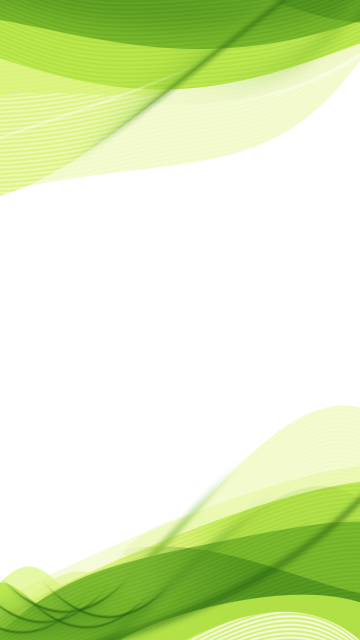
A Shadertoy shader for this background:

```glsl
// Translucent green ribbons sweeping across the top and bottom of a white page.

const vec3 WHITE  = vec3(1.0);
const vec3 PALE   = vec3(0.94, 0.98, 0.76);
const vec3 YELLOW = vec3(0.85, 0.95, 0.46);
const vec3 LIME   = vec3(0.73, 0.91, 0.29);
const vec3 GREEN  = vec3(0.46, 0.71, 0.17);
const vec3 DEEP   = vec3(0.30, 0.56, 0.12);
const vec3 SHADOW = vec3(0.10, 0.33, 0.04);
const float THREADS = 150.0;   // fine lines per canvas height
const float FOLDS = 5.0;       // small folds in the lower left corner

// Quartic through five heights at x = 0, 1/4, 1/2, 3/4 and 1.
float curve(float x, float a, float b, float c, float d, float e) {
    float t = 4.0 * x;
    float t1 = t - 1.0, t2 = t - 2.0, t3 = t - 3.0, t4 = t - 4.0;
    return a * t1 * t2 * t3 * t4 / 24.0 - b * t * t2 * t3 * t4 / 6.0
         + c * t * t1 * t3 * t4 / 4.0 - d * t * t1 * t2 * t4 / 6.0
         + e * t * t1 * t2 * t3 / 24.0;
}

// Smooth coverage of the positive side of d.
float inside(float d) {
    return clamp(0.5 + d / max(fwidth(d), 1e-5), 0.0, 1.0);
}

void fill(inout vec3 col, vec3 tint, float d, float alpha) {
    col = mix(col, tint, inside(d) * alpha);
}

// Soft line around d = 0.
float glow(float d, float width) {
    return exp(-d * d / (width * width));
}

// Fine parallel threads following a ribbon edge.
float threads(float d, float x) {
    return 0.5 + 0.5 * sin(6.2832 * THREADS * (d + 0.006 * sin(9.0 * x)));
}

void topRibbons(inout vec3 col, float x, float depth) {
    float paleEdge = curve(x, 0.297, 0.275, 0.257, 0.219, 0.094) - depth;
    float diagonal = curve(x, 0.306, 0.234, 0.128, 0.016, -0.098) - depth;
    float yellowEdge = curve(x, 0.150, 0.147, 0.146, 0.120, 0.080) - depth;
    float limeEdge = curve(x, 0.091, 0.129, 0.139, 0.115, 0.068) - depth;
    float greenEdge = curve(x, 0.031, 0.059, 0.076, 0.068, 0.033) - depth;
    float cornerEdge = curve(x, -0.2, -0.1, -0.05, 0.0, 0.035) - depth;
    float fold = curve(x, 0.150, 0.147, 0.139, 0.112, 0.0) - depth;
    float sheen = curve(x, 0.215, 0.167, 0.113, 0.050, -0.02) - depth;
    float gleam = curve(x, 0.140, 0.154, 0.163, 0.147, 0.085) - depth;

    // Pale veil with its threaded left half
    fill(col, mix(PALE, WHITE, 0.25 * threads(paleEdge, x)), paleEdge, 0.92);
    fill(col, PALE * 0.97, gleam, 0.35);
    fill(col, mix(YELLOW, PALE, 0.75 * threads(paleEdge, x)), diagonal, 0.85);
    fill(col, YELLOW, min(yellowEdge, diagonal), 0.75);

    // Lime and green bands
    fill(col, mix(LIME, GREEN, smoothstep(0.05, 0.12, limeEdge) * 0.3), limeEdge, 0.95);
    fill(col, mix(GREEN, DEEP, smoothstep(0.0, 0.06, greenEdge) * 0.6), greenEdge, 0.92);
    fill(col, DEEP, cornerEdge, 0.6);
    col -= 0.035 * inside(limeEdge) * threads(limeEdge, x);

    // Creases and highlights
    float rise = smoothstep(0.15, 0.6, x);
    col = mix(col, GREEN, 0.6 * rise * inside(diagonal) * exp(-max(diagonal, 0.0) * 35.0));
    col = mix(col, SHADOW, 0.35 * rise * glow(diagonal, 0.007));
    col = mix(col, GREEN, 0.35 * smoothstep(0.5, 1.0, x) * glow(fold, 0.02));
    col = mix(col, WHITE, 0.45 * smoothstep(0.6, 0.3, x) * glow(sheen, 0.002));
    col = mix(col, WHITE, 0.6 * smoothstep(0.5, 1.0, x) * glow(gleam, 0.003));
}

void bottomRibbons(inout vec3 col, float x, float y) {
    float veil = curve(x, -0.01, 0.043, 0.177, 0.316, 0.363) - y;
    float limeEdge = curve(x, 0.036, 0.106, 0.165, 0.215, 0.247) - y;
    float fold = curve(x, -0.1, -0.02, 0.100, 0.215, 0.220) - y;
    float greenEdge = curve(x, 0.010, 0.102, 0.141, 0.169, 0.185) - y;
    float deepEdge = curve(x, 0.060, 0.130, 0.145, 0.115, 0.073) - y;
    float lowerEdge = curve(x, -0.2, -0.03, 0.039, 0.068, 0.059) - y;
    float threadEdge = curve(x, -0.25, -0.1, -0.005, 0.043, 0.0) - y;
    float crease = curve(x, -0.05, -0.01, 0.039, 0.108, 0.219) - y;

    // Pale humps and the large veil
    fill(col, PALE, 0.09 + 0.115 * (1.0 - exp(-10.0 * (x - 0.29))) - y, 0.5);
    fill(col, YELLOW, 0.115 * glow(x - 0.08, 0.16) - y, 0.65);
    fill(col, YELLOW, 0.107 * glow(x - 0.22, 0.20) - y, 0.5);
    fill(col, mix(PALE, WHITE, 0.25 * threads(veil, x)), veil, 0.92);
    fill(col, YELLOW, limeEdge + 0.025, 0.3);

    // Lime and green bands
    fill(col, mix(YELLOW, LIME, smoothstep(0.45, 0.7, x)), limeEdge, 0.95);
    fill(col, GREEN, fold, 0.15);
    fill(col, mix(LIME, GREEN, smoothstep(0.09, 0.0, y)), 0.07 + 0.02 * cos(22.0 * x) - y, 0.9);
    fill(col, GREEN, greenEdge, 0.9);
    fill(col, DEEP, deepEdge, 0.75 * smoothstep(0.3, 0.75, x));
    col -= 0.03 * inside(limeEdge) * threads(limeEdge, x);
    fill(col, LIME, lowerEdge, 0.9);
    fill(col, mix(WHITE, YELLOW, threads(threadEdge, x)), threadEdge, 0.85);

    // Long creases
    col = mix(col, GREEN, 0.6 * smoothstep(0.7, 0.4, x) * glow(veil, 0.010));
    col = mix(col, DEEP, 0.4 * smoothstep(0.8, 0.5, x) * glow(fold, 0.012));
    col = mix(col, SHADOW, 0.4 * glow(crease, 0.009));

    // Small overlapping folds
    for (float i = 0.0; i < FOLDS; i++) {
        float offset = x - 0.06 - 0.06 * i;
        float d = 0.012 + 0.008 * mod(i * 2.0, 5.0) + 1.7 * offset * offset - y;
        float reach = smoothstep(0.19, 0.08, abs(offset));
        col = mix(col, DEEP, 0.4 * reach * inside(d) * exp(-max(d, 0.0) * 60.0));
        col = mix(col, SHADOW, 0.55 * reach * glow(d, 0.0022));
    }
}

void mainImage(out vec4 fragColor, in vec2 fragCoord) {
    vec2 uv = fragCoord / iResolution.xy;
    vec3 col = WHITE;
    topRibbons(col, uv.x, 1.0 - uv.y);
    vec3 lower = WHITE;
    bottomRibbons(lower, uv.x, uv.y);
    col = mix(lower, col, step(0.5, uv.y));
    fragColor = vec4(clamp(col, 0.0, 1.0), 1.0);
}
```
